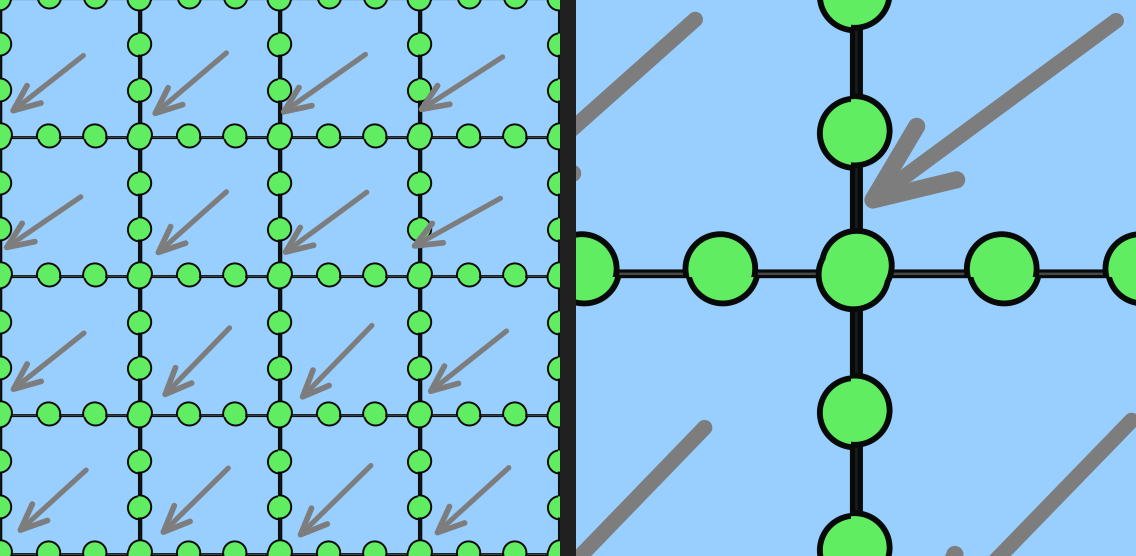
Left, the full canvas; right, a detail of the centre.
This pattern is drawn by a Shadertoy shader. Its source:

```glsl
// Tiling 4 x 4 grid of beaded lines with a hand-drawn grey arrow in every cell.
#define GRID 4.0
#define DOT_RADIUS 0.090
#define OUTLINE 0.014
#define LINE_HALF vec2(0.0155, 0.0105)
#define ARROW_HALF 0.0185
#define BARB_LENGTH 0.205
#define BARB_ANGLE 0.40
#define SKY vec3(0.60, 0.81, 1.00)
#define GREEN vec3(0.38, 0.93, 0.38)
#define INK vec3(0.03, 0.04, 0.04)
#define GREY vec3(0.49, 0.49, 0.49)

float hash(vec2 p) {
    return fract(sin(dot(p, vec2(127.1, 311.7))) * 43758.5453);
}

// Offset to the nearest repeat of a point in the unit cell
vec2 wrapCell(vec2 p) {
    return fract(p + 0.5) - 0.5;
}

float segment(vec2 p, vec2 a, vec2 b) {
    vec2 ab = b - a;
    return length(p - a - ab * clamp(dot(p - a, ab) / dot(ab, ab), 0.0, 1.0));
}

float cover(float d, float px) {
    return 1.0 - smoothstep(-0.65 * px, 0.65 * px, d);
}

vec2 direction(float angle) {
    return vec2(cos(angle), sin(angle));
}

// Beads: two on each edge, and a doubled one at each crossing
float beads(vec2 p) {
    vec2 q = wrapCell(p - vec2(-0.002, 0.019));
    vec2 shift = vec2(0.004, 0.011);
    float d = min(length(q - shift), length(q + shift));
    for (int k = 1; k <= 2; k++) {
        float along = 0.02 + 0.33 * float(k);
        vec2 h = wrapCell(p - vec2(along, 0.022));
        vec2 v = wrapCell(p - vec2(-0.003, along));
        // The halves of each bead are slightly out of line
        h.x += 0.003 * sign(h.y + 0.02);
        v.y -= 0.003 * sign(v.x + 0.01);
        d = min(d, min(length(h), length(v)));
    }
    return d - DOT_RADIUS;
}

// Arrow of one cell; its slope drifts in waves that wrap over the grid
float arrow(vec2 p, vec2 cell) {
    vec2 id = mod(cell, GRID);
    vec2 w = id * 6.2831853 / GRID;
    float turn = 3.75 * sin(w.x) - 1.05 * cos(w.x)
               + 2.8 * sin(w.y) + 4.05 * cos(w.y) - 2.6 * sin(w.x + w.y);
    turn = radians(turn);
    float angle = radians(39.6) + turn;
    float size = 0.68 - 0.028 * cos(w.x) - 0.02 * sin(w.x)
               + 0.03 * (hash(id) - 0.5);
    vec2 middle = cell + vec2(0.355 + 0.48 * turn, 0.402);
    vec2 reach = 0.5 * size * direction(angle);
    vec2 tip = middle - reach;
    float d = segment(p, tip, middle + reach);
    for (float side = -1.0; side <= 1.0; side += 2.0) {
        vec2 barb = BARB_LENGTH * direction(angle + side * BARB_ANGLE);
        d = min(d, segment(p, tip, tip + barb) - 0.002);
    }
    return d - ARROW_HALF;
}

void mainImage(out vec4 fragColor, in vec2 fragCoord) {
    vec2 p = GRID * fragCoord / iResolution.xy;
    float px = GRID / min(iResolution.x, iResolution.y);
    vec3 color = SKY;

    // Grid lines with a faint lighter core
    vec2 offset = abs(wrapCell(p - vec2(0.001, 0.010)));
    vec2 edge = offset - LINE_HALF;
    color = mix(color, INK, cover(min(edge.x, edge.y), px));
    color = mix(color, vec3(0.22), 0.4 * cover(offset.x - 0.003, px));
    color = mix(color, vec3(0.45), 0.6 * cover(offset.y - 0.003, px));

    // Outlined beads
    float bead = beads(p);
    color = mix(color, INK, cover(bead, px));
    color = mix(color, GREEN, cover(bead + OUTLINE, px));

    // Arrows, which may reach over the left border of their cell
    float d = 1.0;
    for (int i = 0; i <= 1; i++) {
        d = min(d, arrow(p, floor(p) + vec2(float(i), 0.0)));
    }
    color = mix(color, GREY, cover(d, px));

    fragColor = vec4(color, 1.0);
}
```
